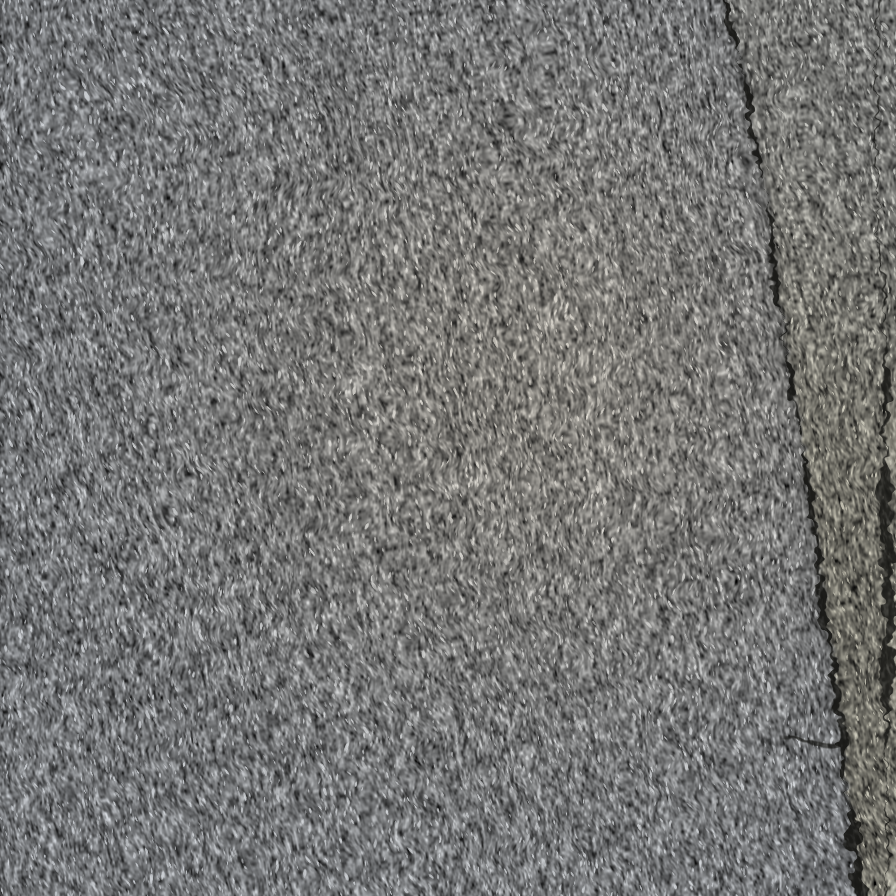
Write a WebGL 2 fragment shader that draws this texture.

```glsl
#version 300 es
precision highp float;
// Weathered grey stone with fine slanted grain, pale flecks and dark cracks on the right.
uniform vec2 u_resolution;
out vec4 fragColor;

float hash(vec2 p) {
  return fract(sin(dot(p, vec2(127.1, 311.7))) * 43758.5453);
}

float noise(vec2 p) {
  vec2 i = floor(p), f = fract(p);
  f = f * f * (3.0 - 2.0 * f);
  return mix(mix(hash(i), hash(i + vec2(1, 0)), f.x),
             mix(hash(i + vec2(0, 1)), hash(i + vec2(1, 1)), f.x), f.y);
}

float fbm(vec2 p) {
  float sum = 0.0, amp = 0.5;
  for (int i = 0; i < 4; i++) {
    sum += amp * noise(p);
    p = p * 2.03 + 17.3;
    amp *= 0.5;
  }
  return sum / 0.9375;
}

// One jittered pale sliver in some of the cells, lengthened along the grain.
float flecks(vec2 q, vec2 cells, float chance, float seed) {
  vec2 g = q * cells, id = floor(g) + seed;
  vec2 jitter = vec2(hash(id + 3.1), hash(id + 7.7)) - 0.5;
  vec2 d = fract(g) - 0.5 - jitter * 0.4;
  d.x += d.y * (hash(id + 5.3) - 0.5) * 1.2;
  float size = mix(0.10, 0.24, hash(id + 9.2));
  float dist = length(d * vec2(1.1, 0.75)) - size + 0.12 * (noise(g * 5.0) - 0.5);
  float soft = 0.04 + 0.35 * cells.x / u_resolution.y;
  float shape = 1.0 - smoothstep(-soft, soft, dist);
  return shape * step(hash(id), chance) * mix(0.5, 1.0, hash(id + 1.9));
}

float crack(float dist, float halfWidth) {
  float soft = 0.0008 + 0.5 / u_resolution.y;
  return 1.0 - smoothstep(halfWidth - soft, halfWidth + soft, abs(dist));
}

void main() {
  vec2 p = gl_FragCoord.xy / u_resolution.y;
  float down = 1.0 - p.y;

  // Grain axes, leaning a little, gently bent and crinkled
  float lean = 0.2;
  vec2 q = mat2(cos(lean), -sin(lean), sin(lean), cos(lean)) * p;
  q.x += 0.025 * noise(p * 6.0) + 0.007 * noise(p * 45.0);

  // Fine streaky grain, narrow layers strongest
  float grain = 0.18 * (noise(q * vec2(230, 95)) - 0.5)
              + 0.32 * (noise(q * vec2(370, 150) + 41.0) - 0.5)
              + 0.22 * (noise(q * vec2(480, 270) + 9.0) - 0.5);
  float broad = fbm(p * 5.0 + 2.0) - 0.5;
  float light = 0.452 + grain + 0.9 * grain * abs(grain) + 0.03 * broad;

  // Thin dark furrows, stronger in a few patches
  float furrow = smoothstep(0.74, 0.95, noise(q * vec2(260, 55) + 70.0));
  float patches = smoothstep(0.45, 0.7, fbm(p * 7.0 + 30.0));
  light -= furrow * mix(0.04, 0.12, patches);

  // Pale mineral flecks, small to large
  float pale = 0.0;
  for (int i = 0; i < 3; i++) {
    float k = float(i);
    vec2 cells = vec2(185, 100) / (1.0 + 0.4 * k);
    pale = max(pale, flecks(q + 0.37 * k, cells, 0.22 - 0.085 * k, 50.0 * k));
  }
  light = mix(light, 0.88, pale * 0.8);

  // Crack lines
  float jag = noise(p * vec2(90, 130) + 8.0) - 0.5;
  float wobble = 0.014 * (fbm(vec2(down * 9.0, 4.0)) - 0.5) + 0.008 * jag
               + 0.004 * (noise(p * vec2(200, 260)) - 0.5);
  float mainDist = p.x - (0.81 + 0.2 * down - 0.05 * down * down + wobble);
  float edgeDist = p.x - (0.979 + 0.012 * down - wobble);
  float strip = smoothstep(-0.002, 0.006, mainDist);

  // Cool stone, a warm centre and a faintly olive strip beyond the crack
  vec2 fromWarm = p - vec2(0.6, 0.58);
  float warm = exp(-7.0 * dot(fromWarm, fromWarm));
  vec3 tint = mix(vec3(0.98, 1.0, 1.025), vec3(1.02, 1.0, 0.955), warm);
  float lichen = strip * smoothstep(0.1, 0.6, down);
  tint = mix(tint, vec3(1.02, 1.0, 0.90), 0.3 * strip + 0.5 * lichen);
  light += 0.03 * warm - 0.03 * lichen - 0.05 * (1.0 - smoothstep(0.0, 0.01, p.x));
  vec3 color = tint * light;

  // A few pale chips on the broken right edge
  float chips = smoothstep(0.0, 0.004, edgeDist)
              * smoothstep(0.6, 0.72, noise(p * vec2(60, 26))) * smoothstep(0.35, 0.45, down);
  color = mix(color, vec3(0.66, 0.65, 0.60) + 0.6 * grain, chips * 0.6);

  // Dark openings of uneven width, closing here and there
  float ragged = 0.5 * noise(vec2(down * 28.0, 21.0)) + 0.5 * noise(p * vec2(150, 110));
  ragged = smoothstep(0.15, 0.85, ragged);
  float foot = smoothstep(0.82, 0.92, down);
  float opening = crack(mainDist, (0.0048 + 0.006 * foot) * ragged);
  float wide = smoothstep(0.3, 0.5, down) * (1.0 - smoothstep(0.72, 0.85, down));
  float edge = crack(edgeDist, (0.0015 + 0.008 * wide) * ragged);
  float branchDist = down - 0.824 - 0.12 * (p.x - 0.868) - 0.008 * (noise(p * 70.0) - 0.5);
  float branch = crack(branchDist, 0.003 * ragged)
               * smoothstep(0.865, 0.88, p.x) * (1.0 - strip);
  float shade = 0.3 * exp(-abs(mainDist + 0.002) * 220.0);
  float dark = max(max(opening, edge * 0.9), max(branch * 0.8, shade));
  color = mix(color, vec3(0.09, 0.09, 0.08) + 0.4 * max(grain, 0.0), dark * 0.94);

  fragColor = vec4(clamp(color, 0.0, 1.0), 1.0);
}
```
